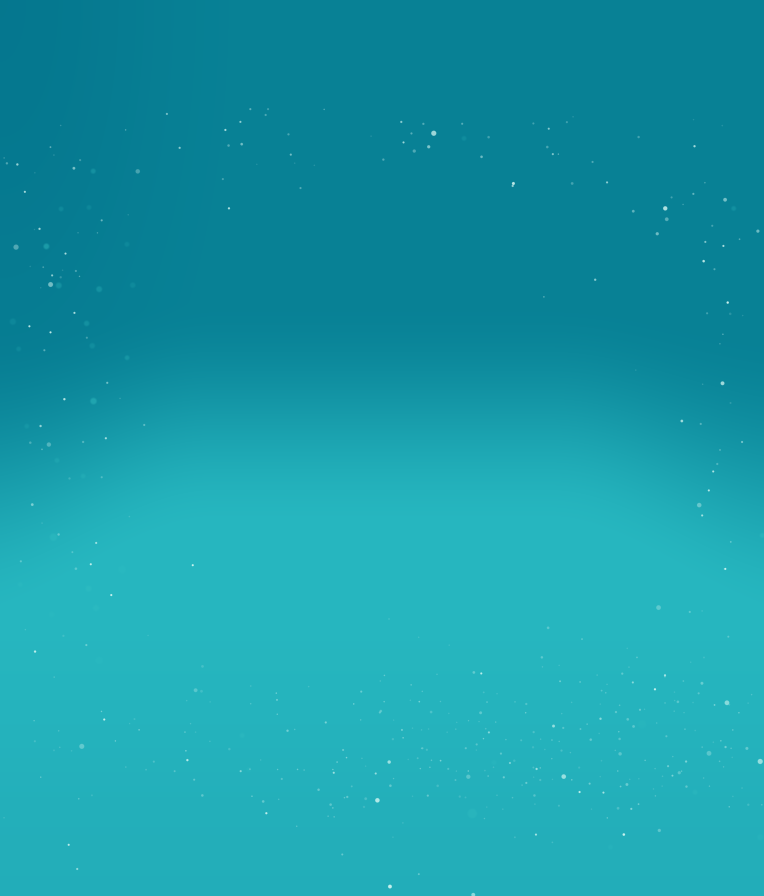
Give the GLSL for this background, as a Shadertoy shader.

```glsl
const vec3 DEEP_WATER = vec3(0.03, 0.505, 0.585);
const vec3 CORNER_SHADE = vec3(0.015, 0.455, 0.55);
const vec3 LIGHT_WATER = vec3(0.15, 0.715, 0.75);
const vec3 FLOOR_WATER = vec3(0.135, 0.68, 0.725);
const vec3 SPARKLE = vec3(0.84, 0.97, 0.95);
const vec3 BUBBLE = vec3(0.20, 0.75, 0.76);

const float HORIZON_LOW = 0.405;
const float HORIZON_HIGH = 0.665;
const float EDGE_DROP = 0.075;
const float EDGE_SPREAD = 0.035;
const float STAR_CELLS = 38.0;
const float DUST_CELLS = 95.0;
const float BUBBLE_CELLS = 24.0;

vec3 hash3(vec2 cell) {
    vec3 q = fract(cell.xyx * vec3(0.1031, 0.1030, 0.0973));
    q += dot(q, q.yxz + 33.33);
    return fract((q.xxy + q.yzz) * q.zyx);
}

// Soft band of the given half width around a centre
float band(float x, float centre, float width) {
    float d = (x - centre) / width;
    return exp(-d * d);
}

// Particle densities: upper arc, left column, right column, lower drift
vec4 densities(vec2 uv) {
    float arc = 0.87 - 0.5 * (uv.x - 0.45) * (uv.x - 0.45);
    float column = smoothstep(0.20, 0.30, uv.y) * smoothstep(0.90, 0.78, uv.y);
    return vec4(
        band(uv.y, arc, 0.05) * smoothstep(0.06, 0.22, uv.x),
        band(uv.x, 0.09, 0.07) * column,
        band(uv.x, 0.935, 0.035) * column,
        band(uv.y, 0.165, 0.075) * mix(0.25, 1.0, smoothstep(0.05, 0.75, uv.x)));
}

// One jittered dot per cell, kept where its random draw is below the density
float scatter(vec2 p, float cells, vec4 weights, vec2 radii, float blur, float seed) {
    vec2 cell = floor(p * cells);
    vec3 place = hash3(cell + seed);
    vec3 trait = hash3(cell + seed + 57.0);
    vec2 centre = (cell + 0.2 + 0.6 * place.xy) / cells;
    float aspect = iResolution.x / iResolution.y;
    float density = dot(densities(centre / vec2(aspect, 1.0)), weights);
    float radius = mix(radii.x, radii.y, pow(trait.x, 5.0));
    float soft = max(blur, 0.7 / iResolution.y);
    float dotMask = 1.0 - smoothstep(radius - soft, radius + soft, length(p - centre));
    return dotMask * step(place.z, density) * mix(0.3, 1.0, trait.y * trait.y);
}

vec3 water(vec2 uv) {
    // The light rises in the middle; at the sides it sinks and blurs
    float side = smoothstep(0.22, 0.56, abs(uv.x - 0.5));
    float drop = EDGE_DROP * side;
    float spread = EDGE_SPREAD * side;
    float depth = smoothstep(HORIZON_LOW - drop - spread, HORIZON_HIGH - drop + spread, uv.y);
    vec3 light = mix(FLOOR_WATER, LIGHT_WATER, smoothstep(0.0, 0.35, uv.y));
    float corner = smoothstep(0.5, 0.0, length((uv - vec2(0.0, 1.0)) * vec2(1.5, 0.75)));
    vec3 dark = mix(DEEP_WATER, CORNER_SHADE, 0.75 * corner);
    return mix(light, dark, depth);
}

void mainImage(out vec4 fragColor, in vec2 fragCoord) {
    vec2 uv = fragCoord / iResolution.xy;
    vec2 p = fragCoord / iResolution.y;
    vec3 color = water(uv);

    // Dim bubbles, mostly along the left
    float bubbles = scatter(p, BUBBLE_CELLS, vec4(0.04, 0.6, 0.12, 0.15),
                            vec2(0.0025, 0.0055), 0.0015, 11.0);
    color = mix(color, BUBBLE, 0.5 * bubbles);

    // Fine dust, densest at lower right
    float dust = scatter(p, DUST_CELLS, vec4(0.03, 0.06, 0.07, 0.34),
                         vec2(0.0007, 0.0015), 0.0008, 23.0);
    color = mix(color, SPARKLE, 0.5 * dust);

    // Two layers of sparkles
    for (int i = 0; i < 2; i++) {
        float layer = float(i);
        float stars = scatter(p + 0.013 * layer, STAR_CELLS, vec4(0.25, 0.22, 0.3, 0.24),
                              vec2(0.0011, 0.0029), 0.0008, 41.0 + 31.0 * layer);
        color = mix(color, SPARKLE, 0.95 * stars);
    }
    fragColor = vec4(color, 1.0);
}
```
